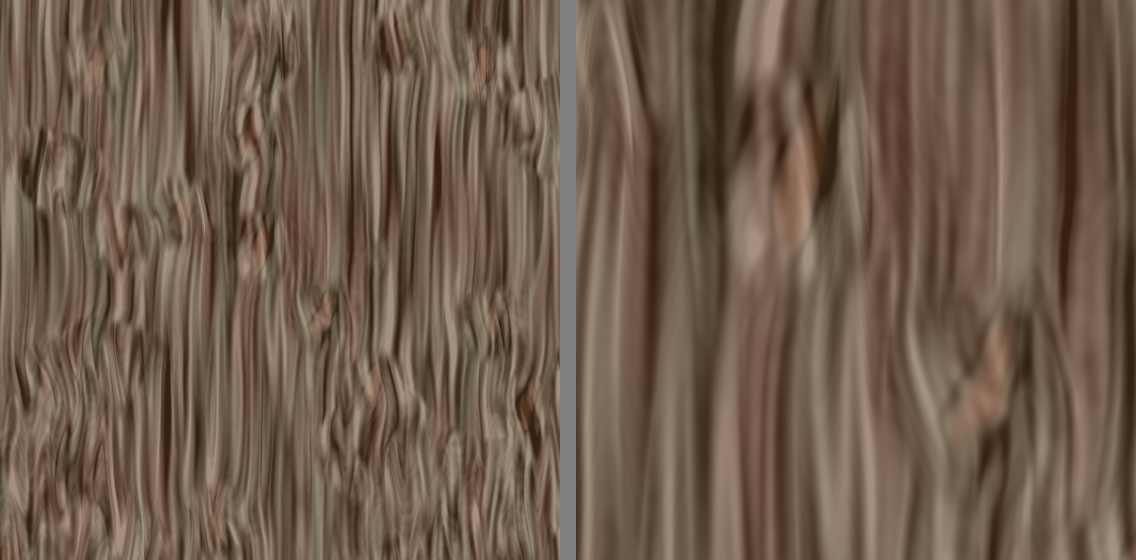
Left, the full canvas; right, a detail of the centre.
This texture is drawn by a three.js fragment shader. Its source:

```glsl
// Weathered wood bark: soft vertical fibres, bent and wrinkled around small pinkish knots.
varying vec2 vUv;

const vec3 DARK_BROWN = vec3(0.27, 0.19, 0.13);
const vec3 PALE_GREY = vec3(0.58, 0.51, 0.44);
const vec3 KNOT_PINK = vec3(0.59, 0.42, 0.33);
const vec3 ROSY_SHIFT = vec3(0.045, -0.025, -0.01);
const float BASE_TONE = 0.57;
const float GRAIN_CONTRAST = 0.87;
const float FIBRE_COUNT = 58.0;    // broad fibres across the canvas
const float FINE_COUNT = 98.0;     // narrow fibres across the canvas
const float STRAND_COUNT = 40.0;   // raised pale strands
const float CALM_RUN = 2.6;        // fibre breaks along the height, smooth areas
const float ROUGH_RUN = 8.0;       // the same in wrinkled areas
const float BEND = 0.028;
const float KNOT_SLANT = 0.2;
const int KNOT_COUNT = 14;
const vec2 KNOT_SIZE = vec2(0.015, 0.046);
const float KNOT_REACH = 0.075;    // how far a knot disturbs the fibres

vec2 hash2(vec2 p) {
  vec3 q = fract(p.xyx * vec3(0.1031, 0.1030, 0.0973));
  q += dot(q, q.yzx + 33.33);
  return fract((q.xx + q.yz) * q.zy);
}

float cornerSlope(vec2 cell, vec2 offset) {
  return dot(hash2(cell) * 2.0 - 1.0, offset);
}

// Gradient noise, centred on zero
float noise(vec2 p) {
  vec2 i = floor(p);
  vec2 f = p - i;
  vec2 w = f * f * f * (f * (f * 6.0 - 15.0) + 10.0);
  vec2 e = vec2(1.0, 0.0);
  float low = mix(cornerSlope(i, f), cornerSlope(i + e, f - e), w.x);
  float high = mix(cornerSlope(i + e.yx, f - e.yx), cornerSlope(i + e.xx, f - e.xx), w.x);
  return mix(low, high, w.y);
}

float bump(float x, float width) {
  return exp(-x * x / (width * width));
}

// Two widths of fibre; "run" sets how often they break along their length
float fibres(vec2 p, float run) {
  float broad = noise(vec2(p.x * FIBRE_COUNT, p.y * run));
  float fine = noise(vec2(p.x * FINE_COUNT + 7.3, p.y * run * 1.6 + 3.7));
  return 1.35 * broad + 1.05 * fine;
}

// Pale raised strands, each with a dark crevice along one side
float strands(vec2 p, float run) {
  float n = noise(vec2(p.x * STRAND_COUNT + 41.0, p.y * run + 17.0));
  return 0.24 * bump(n - 0.03, 0.06) - 0.34 * bump(n + 0.14, 0.07);
}

void main() {
  vec2 p = vUv;
  float rough = smoothstep(0.0, 0.24, noise(p * 3.2 + 11.0) + (0.42 - p.y) * 0.3);

  // Knots: pink hearts, dark edges and slanted fibres around them
  float pink = 0.0;
  float crevice = 0.0;
  float slant = 0.0;
  float ragged = noise(p * vec2(55.0, 30.0));
  for (int k = 0; k < KNOT_COUNT; k++) {
    vec2 seed = hash2(vec2(float(k) * 3.0 + 1.0, 19.0));
    float strength = mix(0.2, 0.9, hash2(vec2(float(k), 53.0)).x);
    vec2 d = p - vec2(seed.x, pow(seed.y, 1.25));
    vec2 leaning = vec2(d.x - 0.25 * d.y, d.y) / KNOT_SIZE;
    float radius = length(leaning) + ragged * 0.9;
    float reach = exp(-dot(d, d) / (KNOT_REACH * KNOT_REACH));
    pink = max(pink, strength * smoothstep(1.2, 0.2, radius));
    float side = smoothstep(0.1, 0.8, abs(leaning.x));
    crevice = max(crevice, strength * side * bump(radius - 1.15, 0.25));
    slant += reach * d.y * KNOT_SLANT;
    rough = max(rough, reach);
  }

  // Bend the fibres and stagger their ends
  float sway = noise(p * vec2(7.0, 6.0) + 5.0);
  vec2 q = p;
  q.x += slant + BEND * rough * sway + 0.006 * noise(p * vec2(13.0, 5.0) + 31.0);
  q.y += 0.16 * noise(vec2(p.x * 37.0, 2.5));

  // Tone of the wood
  float calm = fibres(q, CALM_RUN) + strands(q, CALM_RUN);
  float wrinkled = fibres(q + 3.1, ROUGH_RUN) + strands(q + 3.1, ROUGH_RUN * 0.8);
  float grain = mix(calm, wrinkled, smoothstep(0.3, 0.7, rough));
  float contrast = GRAIN_CONTRAST * (1.0 + 0.7 * noise(p * vec2(8.0, 4.0) + 23.0));
  float ripple = noise(q * vec2(85.0, 70.0)) * mix(0.07, 0.26, rough);
  float broadShade = 0.22 * noise(q * vec2(16.0, 2.5) + 61.0);
  float tone = BASE_TONE + grain * contrast + ripple + broadShade - 0.35 * crevice;
  tone = clamp(tone, -0.2, 1.18);

  // Colour: brown to grey ramp, rosy and olive drifts, pink knots
  vec3 color = mix(DARK_BROWN, PALE_GREY, tone);
  color += ROSY_SHIFT * noise(q * vec2(26.0, 4.0) + 83.0);
  vec3 heart = KNOT_PINK + (tone - BASE_TONE) * 0.22;
  color = mix(color, heart, pink * 0.75);
  gl_FragColor = vec4(color, 1.0);
}
```
